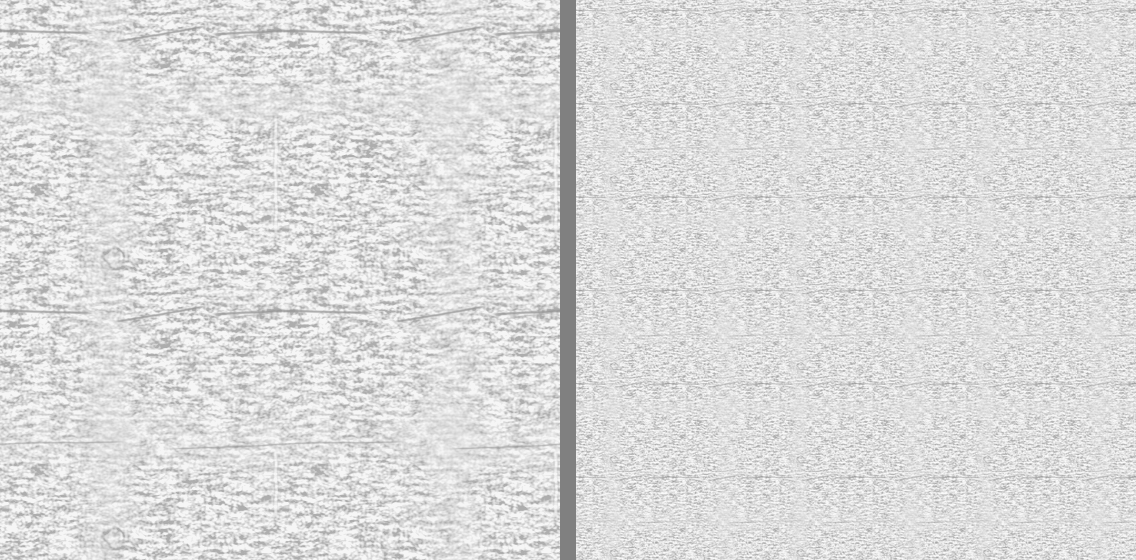
Left: one tile. Right: repeated 3 by 3.
Give the GLSL for this texture map, as a WebGL 2 fragment shader.

```glsl
#version 300 es
precision highp float;
// Pale rough-sawn wood grain: a 2 by 2 tiling board with cracks, a knot and faded bands.

uniform vec2 u_resolution;
out vec4 outColor;

const float REPEATS = 2.0;
const vec3 WHITE = vec3(0.965);
const vec3 LIGHT = vec3(0.88);
const vec3 MIDDLE = vec3(0.80);
const vec3 DARK = vec3(0.68);
const vec3 CRACK = vec3(0.58);

// Unit gradient at a lattice point, from an integer hash
vec2 gradient(vec2 cell, float seed) {
    uint h = uint(cell.x) * 1597334677u ^ uint(cell.y) * 3812015801u ^ uint(seed) * 2798796415u;
    h = (h ^ (h >> 15u)) * 2246822519u;
    h = (h ^ (h >> 13u)) * 3266489917u;
    float angle = float((h ^ (h >> 16u)) & 65535u) / 65536.0 * 6.28318;
    return vec2(cos(angle), sin(angle));
}

// Gradient noise that wraps once per repeat
float wrapNoise(vec2 p, vec2 freq, float seed) {
    vec2 x = p * freq;
    vec2 i = floor(x);
    vec2 f = x - i;
    vec2 u = f * f * f * (f * (f * 6.0 - 15.0) + 10.0);
    vec2 lo = mod(i, freq);
    vec2 hi = mod(i + 1.0, freq);
    float a = dot(gradient(lo, seed), f);
    float b = dot(gradient(vec2(hi.x, lo.y), seed), f - vec2(1.0, 0.0));
    float c = dot(gradient(vec2(lo.x, hi.y), seed), f - vec2(0.0, 1.0));
    float d = dot(gradient(hi, seed), f - 1.0);
    return mix(mix(a, b, u.x), mix(c, d, u.x), u.y);
}

// Shortest offset on a wrapping span
vec2 wrapOffset(vec2 d, float span) {
    return d - span * round(d / span);
}

float bell(float d, float width) {
    return exp(-d * d / (width * width));
}

// Soft line from a to b, tapered at both ends
float stroke(vec2 p, vec2 a, vec2 b, float width, float soft) {
    vec2 dir = b - a;
    vec2 q = wrapOffset(p - 0.5 * (a + b), 1.0);
    float t = clamp(dot(q, dir) / dot(dir, dir), -0.5, 0.5);
    float taper = smoothstep(0.5, 0.38, abs(t));
    return taper * (1.0 - smoothstep(width - soft, width + soft, length(q - dir * t)));
}

// Grain darkness in units of its own spread
float grain(vec2 p) {
    float streak = wrapNoise(p, vec2(11.0, 58.0), 1.0);
    float dash = wrapNoise(p, vec2(34.0, 70.0), 2.0);
    float speck = wrapNoise(p, vec2(84.0, 112.0), 3.0);
    float vein = 0.2 - abs(wrapNoise(p, vec2(52.0, 80.0), 4.0));
    return 2.6 * streak + 2.2 * dash + 1.9 * speck + 1.9 * vein;
}

// Local strength of the grain, weaker in worn bands
float contrast(vec2 p) {
    float columns = bell(wrapOffset(p - 0.38, REPEATS).x, 0.11) + bell(wrapOffset(p - 1.61, REPEATS).x, 0.12);
    float rows = bell(wrapOffset(p - 0.44, REPEATS).y, 0.12) + bell(wrapOffset(p - 1.63, REPEATS).y, 0.10);
    float patches = 0.5 * wrapNoise(p, vec2(5.0, 7.0), 5.0);
    return (1.2 + patches) * (1.0 - 0.45 * columns) * (1.0 - 0.4 * rows);
}

// Long cracks; the lower row of repeats has an extra seam
float cracks(vec2 p, float row, float soft) {
    float c = stroke(p, vec2(-0.02, 0.889), vec2(0.34, 0.882), 0.0036, soft);
    c = max(c, stroke(p, vec2(0.40, 0.850), vec2(0.75, 0.905), 0.0036, soft));
    c = max(c, stroke(p, vec2(0.75, 0.876), vec2(1.03, 0.890), 0.0042, soft));
    c = max(c, 0.6 * stroke(p, vec2(0.81, 0.861), vec2(0.99, 0.886), 0.0030, soft));
    float seam = max(stroke(p, vec2(-0.05, 0.412), vec2(0.46, 0.422), 0.0026, soft),
                     stroke(p, vec2(0.60, 0.396), vec2(1.04, 0.414), 0.0026, soft));
    return max(c, 0.75 * seam * (1.0 - row));
}

vec3 palette(float z) {
    vec3 c = mix(WHITE, LIGHT, clamp(z + 1.0, 0.0, 1.0));
    c = mix(c, MIDDLE, clamp(z / 0.85, 0.0, 1.0));
    return mix(c, DARK, clamp((z - 0.85) / 0.95, 0.0, 1.0));
}

void main() {
    vec2 p = gl_FragCoord.xy / u_resolution * REPEATS;
    vec2 tile = floor(p);
    float soft = REPEATS / min(u_resolution.x, u_resolution.y);

    // Gentle bending of the fibres
    float bend = 0.016 * wrapNoise(p, vec2(3.0, 4.0), 6.0) + 0.006 * wrapNoise(p, vec2(12.0, 16.0), 7.0);
    float ink = grain(p + vec2(0.0, bend)) * contrast(p);

    // Upright split: dark rims around a pale core
    float sway = 0.008 * wrapNoise(p, vec2(4.0, 14.0), 8.0);
    vec2 top = vec2(0.985, mix(0.40, 0.61, tile.y));
    vec2 foot = vec2(0.985, 0.145);
    float outer = stroke(p + vec2(sway, 0.0), top, foot, 0.011, 2.0 * soft);
    float core = stroke(p + vec2(sway, 0.0), top, foot, 0.0045, soft);
    ink = mix(ink, 0.9 + 0.4 * ink, 0.75 * outer) - 1.4 * core;

    // Knot in the left column, and a small nick where the crack steps
    float radius = length(p - tile - vec2(0.41, 0.075)) + 0.022 * wrapNoise(p, vec2(26.0), 9.0);
    float knot = (1.0 - tile.x) * bell(radius - 0.037, 0.007);
    float nick = bell(length(wrapOffset(p - vec2(0.75, 0.895), 1.0)) - 0.011, 0.004);
    ink += 1.3 * knot + 1.0 * nick;

    float crack = cracks(p + vec2(0.0, 0.4 * bend), tile.y, soft);
    outColor = vec4(mix(palette(ink), CRACK, 0.75 * crack), 1.0);
}
```
